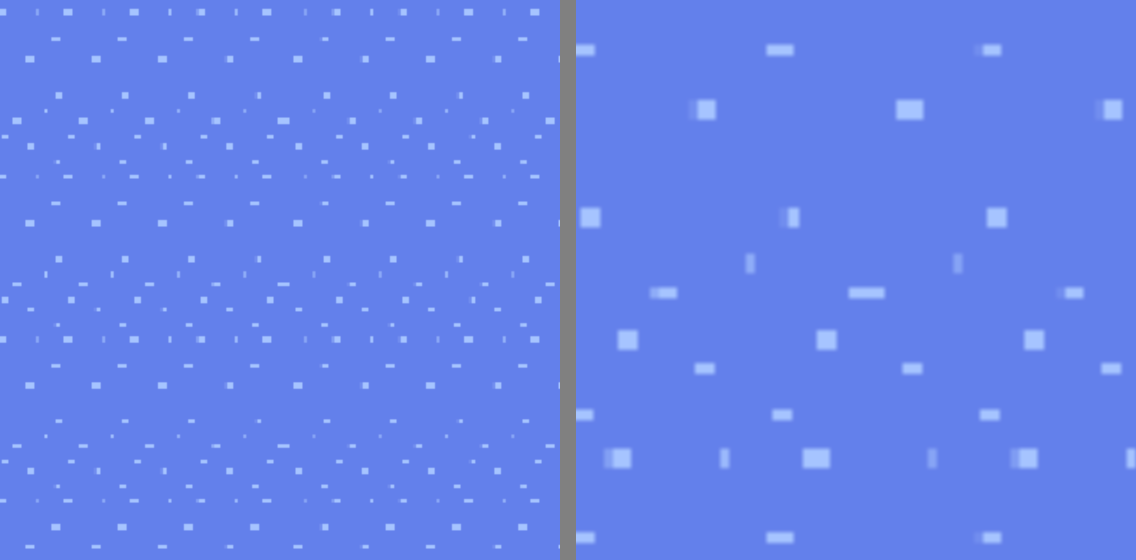
Left: the whole. Right: its middle third, enlarged.
This pattern is drawn by a Shadertoy shader. Its source:

```glsl
const float UNITS = 768.0;                 // layout units across the canvas
const vec2 PERIOD = vec2(90.9, 223.5);     // spacing of the repeats
const float CELL = 4.13;                   // width of one chunky cell
const float LOW = 5.0;                     // heights of the two mark types
const float TALL = 9.0;
const vec3 GROUND = vec3(0.39, 0.50, 0.92);
const vec3 GLINT = vec3(0.65, 0.77, 1.0);

// Centre x, centre y from the top, width in cells, bit mask of tall rows
const int COUNT = 10;
const vec4 MARKS[COUNT] = vec4[](
    vec4( 2.3,  16.5, 3.0, 5.0),
    vec4(51.3,  16.5, 1.0, 5.0),
    vec4(76.6,  53.0, 3.0, 8.0),
    vec4(41.0,  80.2, 3.0, 7.0),
    vec4(80.8, 129.5, 2.2, 3.0),
    vec4(63.0, 150.5, 1.0, 2.0),
    vec4(23.3, 164.0, 3.0, 1.0),
    vec4( 7.0, 185.6, 2.2, 2.0),
    vec4(42.2, 198.7, 2.2, 5.0),
    vec4(77.6, 220.0, 2.2, 0.0));

float hash(vec2 p) {
    vec3 q = fract(vec3(p.xyx) * 0.1031);
    q += dot(q, q.yzx + 33.33);
    return fract((q.x + q.y) * q.z);
}

// Soft-edged coverage of a centred interval
float band(float d, float halfWidth, float soft) {
    return 1.0 - smoothstep(-soft, soft, abs(d) - halfWidth);
}

// One extra cell in the middle column and a slight vertical bend
vec2 warp(vec2 p) {
    p.x -= clamp(p.x - 386.0, 0.0, 4.0);
    p.y -= 2.5 * sin(3.14159 * p.y / (3.0 * PERIOD.y));
    return p;
}

float glint(vec2 p, vec4 mark, float seed, float soft) {
    vec2 d = p - mark.xy;
    vec2 tile = round(d / PERIOD);
    d -= tile * PERIOD;

    int row = max(int(tile.y), 0);
    bool tall = ((int(mark.w) >> row) & 1) == 1;
    float width = mark.z * CELL;
    float shape = band(d.x, 0.5 * width, soft)
                * band(d.y, 0.5 * (tall ? TALL : LOW), soft);

    // Per-column wear: thin marks dim, wide ones lose their left cell
    float wear = hash(vec2(tile.x + 17.0, seed * 7.0 + 3.0));
    if (mark.z < 1.5) return shape * mix(0.5, 1.0, wear);
    float leftCell = 1.0 - smoothstep(-soft, soft, d.x + 0.5 * width - CELL);
    return shape * (1.0 - 0.8 * leftCell * smoothstep(0.65, 0.85, wear));
}

void mainImage(out vec4 fragColor, in vec2 fragCoord) {
    vec2 uv = fragCoord / iResolution.xy;
    vec2 p = warp(vec2(uv.x, 1.0 - uv.y) * UNITS);
    float soft = max(1.6, 0.75 * UNITS / iResolution.y);

    float light = 0.0;
    for (int i = 0; i < COUNT; i++)
        light = max(light, glint(p, MARKS[i], float(i), soft));

    fragColor = vec4(mix(GROUND, GLINT, light), 1.0);
}
```
